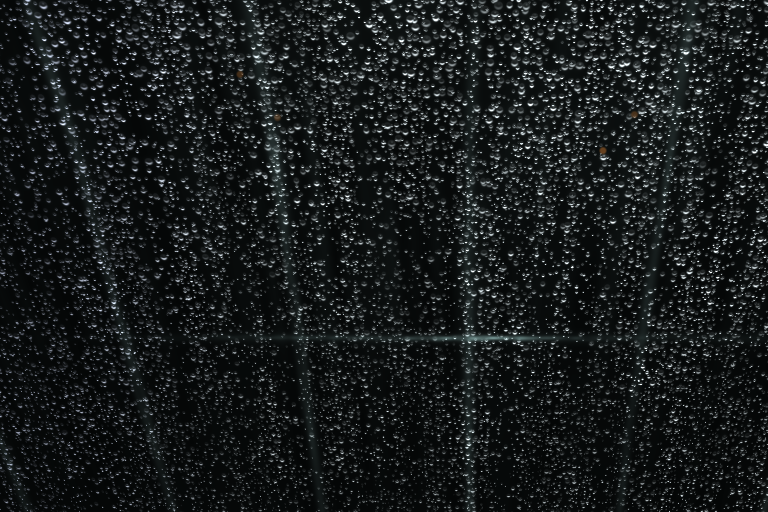
Reproduce this texture procedurally as a Shadertoy shader.

```glsl
// Rain drops on a dark sloping pane at night, with hazy ribs and a cross seam.
// Jittered grids of drops live in a perspective space (u, v) that shrinks
// downwards; each drop has a faint body, a soft bright lower arc and a glint.

const vec3 NIGHT = vec3(0.014, 0.021, 0.021);
const vec3 HAZE = vec3(0.55, 0.70, 0.69);
const vec3 LIGHT = vec3(0.94, 0.98, 1.0);
const vec3 LIGHT_LEFT = vec3(0.88, 0.91, 1.03);
const vec3 RUST = vec3(0.50, 0.31, 0.14);

const float VANISH_X = 0.92;     // axis the ribs lean towards
const float BOTTOM_SCALE = 0.67; // perspective scale at the lower edge
const float RIB_SPACING = 0.43;
const float RIB_WIDTH = 0.014;
const float SEAM_Y = 0.34;
const float BIG_CELL = 0.0165;
const float SMALL_CELL = 0.0108;
const float DROP_GAIN = 0.84;
const int SPECKS = 4;

float hash(vec2 p) {
    return fract(sin(dot(p, vec2(127.1, 311.7))) * 43758.5453);
}

float noise(vec2 p) {
    vec2 i = floor(p), f = fract(p);
    f = f * f * (3.0 - 2.0 * f);
    return mix(mix(hash(i), hash(i + vec2(1, 0)), f.x),
               mix(hash(i + vec2(0, 1)), hash(i + vec2(1, 1)), f.x), f.y);
}

// Brightness of one drop; q is the offset from its centre in radii.
float dropLight(vec2 q, float soft, float power, float glint) {
    float d = length(q);
    float body = 1.0 - smoothstep(1.0 - soft, 1.0 + soft, d);
    // The arc fades towards both ends and follows the lower rim
    float across = (length(q - vec2(0.0, 0.25)) - 0.9) / (0.24 + 0.35 * soft);
    float arc = exp(-across * across) * smoothstep(0.2, -0.45, q.y)
              * exp(-1.0 * q.x * q.x);
    float spot = exp(-dot(q - vec2(0.1, 0.4), q - vec2(0.1, 0.4)) / (0.06 + 0.15 * soft));
    float shade = body * (0.025 + 0.09 * d * d) + 0.05 * exp(-0.7 * d * d);
    return shade + power * (1.15 * arc + 0.6 * glint * glint * spot);
}

// One jittered grid of drops, thinned into vertical trails.
float dropLayer(vec2 uv, float cell, float fill, vec2 radii, float pixel, float seed) {
    vec2 g = uv / cell, id = floor(g);
    float light = 0.0;
    for (int y = -1; y <= 1; y++)
    for (int x = -1; x <= 1; x++) {
        vec2 k = id + vec2(x, y);
        vec2 s = k + seed;
        float trail = noise(vec2(k.x * cell * 46.0, k.y * cell * 4.0) + seed);
        if (hash(s + 3.7) > fill * (0.3 + 1.1 * smoothstep(0.2, 0.75, trail))) continue;
        vec2 centre = k + 0.5 + vec2(0.7, 0.9) * (vec2(hash(s), hash(s + 17.3)) - 0.5);
        float size = hash(s + 41.9);
        float radius = mix(radii.x, radii.y, size * size);
        float soft = clamp(0.9 * pixel / radius, 0.15, 0.9);
        float power = mix(0.2, 1.1, hash(s + 71.1));
        vec2 q = (g - centre) * cell / radius;
        q.x *= mix(0.85, 1.15, hash(s + 29.5));
        light = max(light, dropLight(q, soft, power, hash(s + 53.3)));
    }
    return light;
}

void mainImage(out vec4 fragColor, in vec2 fragCoord) {
    vec2 p = fragCoord / iResolution.y;
    float aspect = iResolution.x / iResolution.y;

    // Perspective space, uniform in both directions
    float scale = mix(BOTTOM_SCALE, 1.0, p.y);
    vec2 uv = vec2((p.x - VANISH_X) / scale, log(scale) / (1.0 - BOTTOM_SCALE));
    float pixel = 1.0 / (iResolution.y * scale);

    // Dim glow, strongest at the top, broken into vertical smears
    float smear = noise(vec2(uv.x * 38.0, uv.y * 3.0));
    float cloud = noise(uv * vec2(7.0, 3.5) + 9.0);
    float glow = smoothstep(0.0, 1.1, p.y) * exp(-1.8 * pow(p.x - 0.85, 2.0));
    float haze = 0.02 * smear + glow * (0.012 + 0.12 * smear * cloud);

    // Ribs running down the pane
    float bend = 0.015 * (noise(vec2(floor(uv.x / RIB_SPACING + 0.5) * 5.0, uv.y * 3.0)) - 0.5);
    float rib = abs(fract((uv.x + bend) / RIB_SPACING + 0.5) - 0.5) * RIB_SPACING;
    float wear = noise(vec2(uv.x * 60.0, uv.y * 9.0));
    float ribMask = exp(-pow(rib / RIB_WIDTH, 2.0));
    haze += ribMask * (0.07 + 0.10 * wear * (0.3 + cloud));

    // Horizontal seam, brightest near the central rib
    float seamLine = p.y - SEAM_Y - 0.003 * (noise(vec2(p.x * 9.0, 2.0)) - 0.5);
    float seamGlow = 0.13 * exp(-pow((p.x - 0.82) / 0.42, 2.0))
                   + 0.50 * exp(-pow((p.x - 0.95) / 0.11, 2.0));
    float seamWear = 0.35 + noise(vec2(p.x * 55.0, p.y * 150.0));
    haze += seamGlow * seamWear * exp(-pow(seamLine / 0.005, 2.0));
    haze += 0.05 * exp(-pow(seamLine / 0.012, 2.0)) * smoothstep(0.1, 0.6, p.x);

    // Drops, finer and dimmer towards the lower left
    float grow = mix(0.76, 1.04, p.y);
    float big = dropLayer(uv, BIG_CELL, 0.74, vec2(0.0034, 0.0078) * grow, pixel, 11.0);
    float small = dropLayer(uv + 0.37, SMALL_CELL, 0.52, vec2(0.0021, 0.0040) * grow, pixel, 83.0);
    float reach = mix(0.6, 1.12, smoothstep(-0.05, 0.95, p.y * 0.7 + 0.35 * p.x / aspect));
    float patches = 0.75 + 0.5 * noise(uv * vec2(9.0, 5.0) + 31.0);
    float drops = max(big, 0.85 * small) * reach * patches * (1.0 + 0.25 * ribMask);

    vec3 color = NIGHT + HAZE * haze;
    color += mix(LIGHT_LEFT, LIGHT, smoothstep(0.0, 0.6, p.x)) * drops * DROP_GAIN;

    // A few rusty specks
    for (int i = 0; i < SPECKS; i++) {
        float n = float(i);
        vec2 at = vec2(aspect * hash(vec2(n, 4.0)), 0.45 + 0.5 * hash(vec2(n, 8.0)));
        float speck = 1.0 - smoothstep(0.004, 0.009, length(p - at));
        color = mix(color, RUST, speck * mix(0.15, 0.8, hash(vec2(n, 6.0))));
    }

    fragColor = vec4(clamp(color, 0.0, 1.0), 1.0);
}
```
